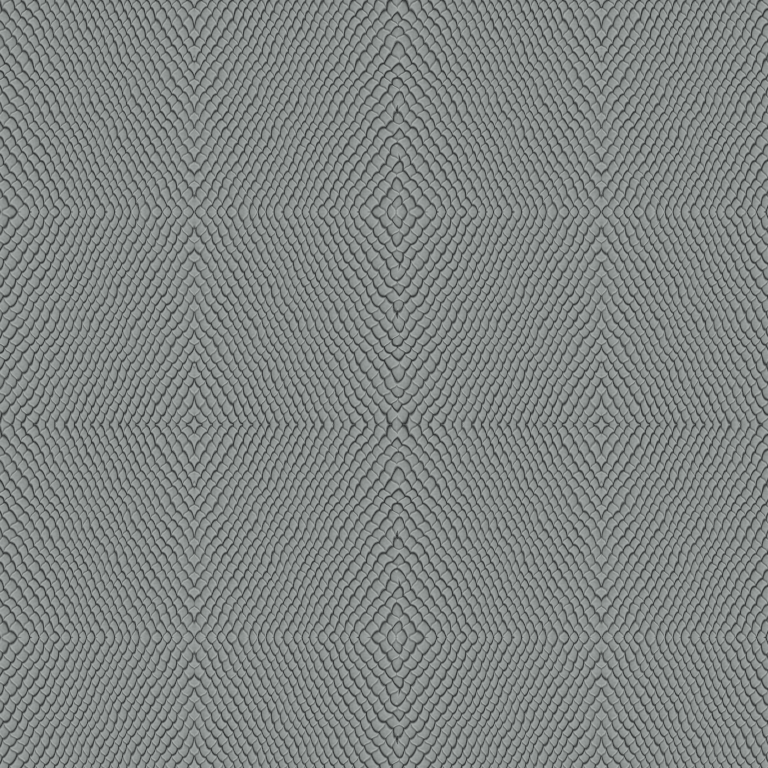
Reproduce this texture procedurally as a WebGL 2 fragment shader.

```glsl
#version 300 es
precision highp float;

uniform vec2 u_resolution;
out vec4 fragColor;

const float TAU = 6.2831853;

// Layout, in canvas units
const vec2 CENTRE = vec2(0.518, 0.724);    // middle of one diamond of scales
const vec2 HALF_TILE = vec2(0.265, 0.277); // distance between mirror axes
const vec2 SCALES = vec2(20.0, 12.5);      // scales per half tile
const vec2 SQUEEZE_MID = vec2(0.17, 0.03); // crowding between the axes
const vec2 SQUEEZE_END = vec2(0.07, 0.0);  // crowding towards the far axis

// Scale shape and line widths, as parts of one scale
const float BULGE = 0.17;
const float BEND = 0.06;
const float WARP = 0.32;
const float GROOVE = 0.095;
const float SHADOW = 0.26;
const float SIDE_GROOVE = 0.08;
const float RIM = 0.075;
const float SEAM_WOBBLE = 0.025;
const float GRAIN = 0.035;

const vec3 FACE_LIGHT = vec3(0.600, 0.620, 0.615);
const vec3 FACE_DARK = vec3(0.535, 0.555, 0.547);
const vec3 GROOVE_COLOR = vec3(0.175, 0.185, 0.185);
const vec3 RIM_COLOR = vec3(0.700, 0.720, 0.710);

vec2 hashGradient(vec2 cell) {
    vec3 h = fract(cell.xyx * vec3(0.1031, 0.1030, 0.0973));
    h += dot(h, h.yzx + 33.33);
    float angle = TAU * fract((h.x + h.y) * h.z);
    return vec2(cos(angle), sin(angle));
}

float gradientNoise(vec2 p) {
    vec2 i = floor(p), f = p - i;
    vec2 s = f * f * f * (f * (f * 6.0 - 15.0) + 10.0);
    float a = dot(hashGradient(i), f);
    float b = dot(hashGradient(i + vec2(1, 0)), f - vec2(1, 0));
    float c = dot(hashGradient(i + vec2(0, 1)), f - vec2(0, 1));
    float d = dot(hashGradient(i + vec2(1, 1)), f - vec2(1, 1));
    return mix(mix(a, b, s.x), mix(c, d, s.x), s.y);
}

// Mirrors the plane into one half tile, 0 to 1 on each axis
vec2 foldTile(vec2 p) {
    vec2 t = (p - CENTRE) / HALF_TILE;
    t -= 2.0 * round(t * 0.5);
    float wobble = gradientNoise(vec2(abs(t.y) * 15.0, 3.7));
    t.x += SEAM_WOBBLE * wobble * exp(-t.x * t.x * 400.0);
    return abs(t);
}

// Scale count from the near axis, and its rate of change
vec2 scaleCount(vec2 t) {
    return SCALES * (t - SQUEEZE_MID * sin(TAU * t) / TAU
                       - SQUEEZE_END * sin(0.5 * TAU * t) / (0.5 * TAU));
}

vec2 scaleDensity(vec2 t) {
    return SCALES / HALF_TILE * (1.0 - SQUEEZE_MID * cos(TAU * t)
                                     - SQUEEZE_END * cos(0.5 * TAU * t));
}

// Soft line that keeps its weight when thinner than a pixel
float softLine(float d, float width, float pixel) {
    float blurred = sqrt(width * width + 0.2 * pixel * pixel);
    return width / blurred * exp(-d * d / (blurred * blurred));
}

void main() {
    float pixel = 1.0 / min(u_resolution.x, u_resolution.y);
    vec2 p = gl_FragCoord.xy * pixel;
    vec2 tile = foldTile(p);

    // Diagonal lattice, crowded and gently warped
    vec2 count = scaleCount(tile);
    count += WARP * vec2(gradientNoise(tile * 9.0), gradientNoise(tile * 8.0 + 17.0));
    float along = count.x - count.y;
    float across = count.x + count.y;
    along += BEND * sin(TAU * across);
    float v = fract(along);
    across -= BULGE * (4.0 * v * (1.0 - v) - 0.5);
    float u = fract(across);

    // Signed distances to the nearest edges, and the pixel, in scales
    float rowEdge = u - step(0.5, u);
    float sideEdge = v - step(0.5, v);
    float blur = pixel * length(scaleDensity(tile));

    // Wear: edges deepen and fade from scale to scale
    vec2 scaleId = vec2(floor(across), floor(along));
    float wear = gradientNoise(scaleId * 0.37 + 5.3);
    float depth = 0.92 + 0.35 * wear - 0.10 * smoothstep(0.75, 1.0, tile.x);

    // Rounded face, then side edges, then the deeper row edges
    vec3 color = mix(FACE_LIGHT, FACE_DARK, smoothstep(0.1, 0.95, u));
    color *= 1.0 + 0.03 * wear;
    float sideRim = softLine(sideEdge - 1.3 * RIM, RIM, blur);
    color = mix(color, RIM_COLOR, 0.75 * sideRim);
    float side = softLine(sideEdge + 0.4 * SIDE_GROOVE, SIDE_GROOVE, blur);
    color = mix(color, GROOVE_COLOR, 0.48 * depth * side);
    float rowRim = softLine(rowEdge - 2.2 * RIM, RIM, blur);
    color = mix(color, RIM_COLOR, 0.3 * rowRim);
    float shadow = smoothstep(-SHADOW, 0.0, rowEdge) * step(rowEdge, 0.0);
    color = mix(color, GROOVE_COLOR, 0.22 * depth * shadow);
    float row = softLine(rowEdge + 0.2 * GROOVE, GROOVE, blur);
    color = mix(color, GROOVE_COLOR, clamp(0.95 * depth * row, 0.0, 1.0));

    // Fine leather grain
    color += GRAIN * gradientNoise(tile * HALF_TILE * 330.0);
    fragColor = vec4(color, 1.0);
}
```
